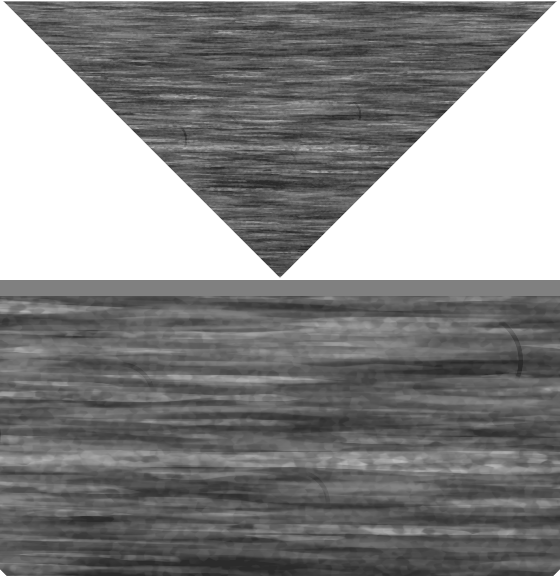
Top: the whole. Bottom: its middle third, enlarged.
Reproduce this texture procedurally as a WebGL 2 fragment shader.

```glsl
#version 300 es
precision highp float;
// Dark brushed metal cut to a downward-pointing triangle on white.
// Stretched layers of soft cellular noise form the brushing; sparse
// bright scratches, fine grain and a few faint hair arcs lie on top.

uniform vec2 u_resolution;
out vec4 fragColor;

vec2 hash2(vec2 p) {
    return fract(sin(vec2(dot(p, vec2(127.1, 311.7)),
                          dot(p, vec2(269.5, 183.3)))) * 43758.5);
}

// Soft cellular noise: random tones blended around jittered points, -0.5 to 0.5
float cellTone(vec2 p) {
    vec2 cell = floor(p), local = fract(p);
    float tone = 0.0, total = 0.0;
    for (int y = -1; y <= 1; y++) {
        for (int x = -1; x <= 1; x++) {
            vec2 offset = vec2(x, y);
            vec2 delta = offset + hash2(cell + offset) - local;
            float weight = exp(-8.0 * dot(delta, delta));
            tone += weight * hash2(cell + offset + 37.0).x;
            total += weight;
        }
    }
    return tone / total - 0.5;
}

// Brushing: each layer is finer, shorter and thinner than the last
float brushing(vec2 p) {
    float tone = 0.0;
    vec2 scale = vec2(1.3, 28.0);
    for (int i = 0; i < 4; i++) {
        tone += (i == 0 ? 0.09 : 0.15) * cellTone(p * scale + float(i) * 19.0);
        scale *= vec2(2.3, 1.9);
    }
    return tone;
}

// Thin bright scratches, broken into glints along their length
float scratches(vec2 p) {
    float longLines = smoothstep(0.22, 0.42, cellTone(p * vec2(3.5, 105.0) + 71.0));
    float shortLines = smoothstep(0.26, 0.44, cellTone(p * vec2(11.0, 150.0) + 143.0));
    float glint = 0.75 + 0.9 * cellTone(p * vec2(75.0, 150.0) + 211.0);
    return (0.17 * longLines + 0.13 * shortLines) * glint;
}

// Faint dark hairs, each a short piece of a circle
float hairs(vec2 p, float px) {
    float mark = 0.0;
    for (int i = 0; i < 5; i++) {
        float n = float(i);
        vec2 center = vec2(-0.4 + 0.21 * n, 0.5 + 0.09 * sin(n * 2.6));
        vec2 seed = hash2(vec2(n, 5.0));
        vec2 d = p - center;
        float radius = 0.035 + 0.035 * seed.x;
        float line = 1.0 - smoothstep(0.002, 0.002 + px, abs(length(d) - radius));
        float facing = dot(normalize(d + 1e-5), vec2(cos(seed.y), sin(seed.y)));
        mark += line * smoothstep(0.75, 0.9, facing) * (0.4 + 0.6 * seed.x);
    }
    return min(mark, 1.0);
}

void main() {
    float px = 1.0 / u_resolution.y;
    vec2 p = (gl_FragCoord.xy - vec2(0.5 * u_resolution.x, 0.0)) * px;

    // Slight bend and tilt of the brushing direction
    vec2 q = p + vec2(0.0, 0.012 * p.x + 0.006 * sin(2.0 * p.x + 3.0 * p.y));

    // Metal tone, a little darker toward the lower tip
    float tone = 0.312 + 0.06 * p.y;
    tone += brushing(q) + scratches(q);
    tone += 0.07 * cellTone(p * vec2(130.0, 190.0));
    tone -= 0.11 * hairs(p, px);
    tone += 0.05 * smoothstep(0.986, 0.992, p.y);

    // Triangle with its tip at the bottom
    float edge = max((abs(p.x) - p.y + 0.008) * 0.7071, p.y - 0.995);
    float outside = smoothstep(-0.6 * px, 0.6 * px, edge);
    fragColor = vec4(vec3(mix(clamp(tone, 0.17, 0.8), 1.0, outside)), 1.0);
}
```
